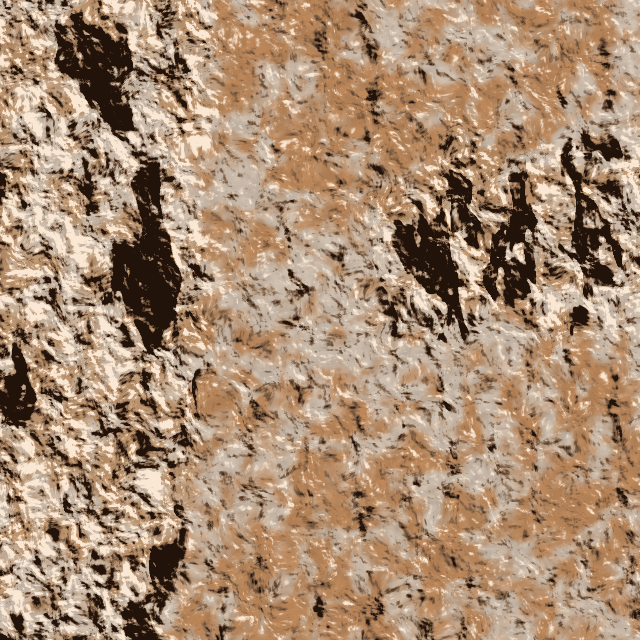
Reproduce this texture procedurally as a WebGL 1 fragment shader.

```glsl
precision highp float;
// Sunlit tree bark: flaky orange and grey skin, broken vertical grooves and deep rugged fissures.
uniform vec2 u_resolution;

const vec3 CREVICE = vec3(0.13, 0.07, 0.04);
const vec3 BROWN = vec3(0.47, 0.35, 0.25);
const vec3 ORANGE = vec3(0.71, 0.51, 0.34);
const vec3 TAN = vec3(0.72, 0.56, 0.41);
const vec3 PALE = vec3(0.78, 0.72, 0.66);
const vec3 CREAM = vec3(0.98, 0.91, 0.83);
const vec2 TO_LIGHT = vec2(0.6, 0.8);

float hash(vec2 p) {
  vec3 q = fract(p.xyx * vec3(0.1031, 0.1030, 0.0973));
  q += dot(q, q.yzx + 33.33);
  return fract((q.x + q.y) * q.z);
}

float noise(vec2 p) {
  vec2 i = floor(p);
  vec2 f = fract(p);
  f = f * f * (3.0 - 2.0 * f);
  return mix(mix(hash(i), hash(i + vec2(1.0, 0.0)), f.x),
             mix(hash(i + vec2(0.0, 1.0)), hash(i + 1.0), f.x), f.y);
}

// Layered noise, averaging one half; keeps the stretch of its input
float fbm(vec2 p) {
  float sum = 0.0;
  float weight = 0.5;
  for (int i = 0; i < 4; i++) {
    sum += weight * noise(p);
    p = p * 2.03 + vec2(17.3, 9.7);
    weight *= 0.5;
  }
  return sum / 0.9375;
}

float bump(float x, float centre, float width) {
  float d = (x - centre) / width;
  return exp(-d * d);
}

// Brighter where the surface is high and where it faces the light
float relief(vec2 p, vec2 scale, float reach) {
  float height = fbm(p * scale);
  return 0.75 * (height - fbm((p + TO_LIGHT * reach) * scale)) + 0.4 * (height - 0.5);
}

// Wandering vertical grooves that fade in and out along their length
float grooves(vec2 p, float count) {
  float x = p.x * count + 0.7 * noise(vec2(p.x * 3.0, p.y * 4.0))
          + 0.4 * noise(p * vec2(30.0, 42.0));
  float id = floor(x);
  float width = 0.09 + 0.2 * noise(vec2(id * 7.3, p.y * 15.0));
  float line = 1.0 - smoothstep(width * 0.3, width, abs(fract(x) - 0.5));
  float presence = smoothstep(0.15, 0.65, noise(vec2(id * 3.7 + 40.0, p.y * 6.0)));
  return line * presence * smoothstep(0.1, 0.55, noise(p * vec2(55.0, 50.0)));
}

// Right border of the rugged left part
float ruggedEdge(float y) {
  return mix(0.27, 0.33, smoothstep(0.1, 0.45, y)) + 0.06 * (noise(vec2(y * 7.0, 3.0)) - 0.5);
}

// Rugged patch crossing the right side
float ruggedBand(vec2 p) {
  float wander = 0.2 * (fbm(p * vec2(14.0, 4.0) + 5.0) - 0.5);
  float offset = abs(p.y - 0.63 + wander);
  return smoothstep(0.53, 0.66, p.x) * (1.0 - smoothstep(0.07, 0.17, offset));
}

// Deep shadowed holes; the border distance places one long fissure
float fissures(vec2 p, vec2 scale, float fromEdge) {
  float field = fbm(p * scale + 31.0);
  field -= 0.24 * bump(fromEdge, -0.06, 0.023) * bump(p.y, 0.68, 0.16);
  return 1.0 - smoothstep(0.345, 0.385, field);
}

vec3 shade(vec3 base, float tone) {
  vec3 color = mix(CREVICE, BROWN, smoothstep(0.0, 0.25, tone));
  color = mix(color, base, smoothstep(0.2, 0.48, tone));
  return mix(color, CREAM, smoothstep(0.62, 0.95, tone));
}

void main() {
  vec2 p = gl_FragCoord.xy / u_resolution;
  vec2 warped = p + 0.016 * (vec2(noise(p * 28.0), noise(p * 28.0 + 50.0)) - 0.5);
  vec2 leaning = warped + vec2(0.14 * p.y, 0.0);

  // Where the bark is rugged
  float fromEdge = warped.x - ruggedEdge(p.y);
  float leftPart = 1.0 - smoothstep(-0.04, 0.025, fromEdge);
  float rugged = max(leftPart, ruggedBand(warped));
  float groove = grooves(p + vec2(0.06 * p.y, 0.0), 14.0) * (1.0 - rugged);
  float rough = max(rugged, 0.5 * groove);

  // Flakes, chunks and shadows
  float flakes = relief(warped, vec2(72.0, 74.0), 0.004);
  float chunks = relief(leaning, vec2(26.0, 17.0), 0.012);
  vec2 holeScale = p.x < 0.5 ? vec2(13.0, 5.5) : vec2(22.0, 10.0);
  float hole = fissures(leaning, holeScale, fromEdge) * smoothstep(0.3, 0.7, rugged);
  float lip = bump(fromEdge, -0.012, 0.022) * smoothstep(0.45, 0.6, p.y);
  float tone = 0.54 + flakes * mix(1.35, 2.6, rough) + chunks * mix(0.4, 1.9, rough);
  tone += 0.13 * lip - 0.24 * groove - 0.7 * hole;

  // Patches of weathered grey over warm bark
  float lichen = fbm(warped * vec2(34.0, 36.0) + 9.0) + 0.6 * (fbm(p * vec2(6.0, 4.0) + 70.0) - 0.5);
  lichen += 0.08 * bump(p.y, 0.55, 0.25) - 0.05;
  vec3 base = mix(mix(ORANGE, TAN, rugged), PALE, smoothstep(0.3, 0.7, lichen));
  base *= 0.94 + 0.12 * noise(warped * 110.0);

  gl_FragColor = vec4(shade(base, tone), 1.0);
}
```
